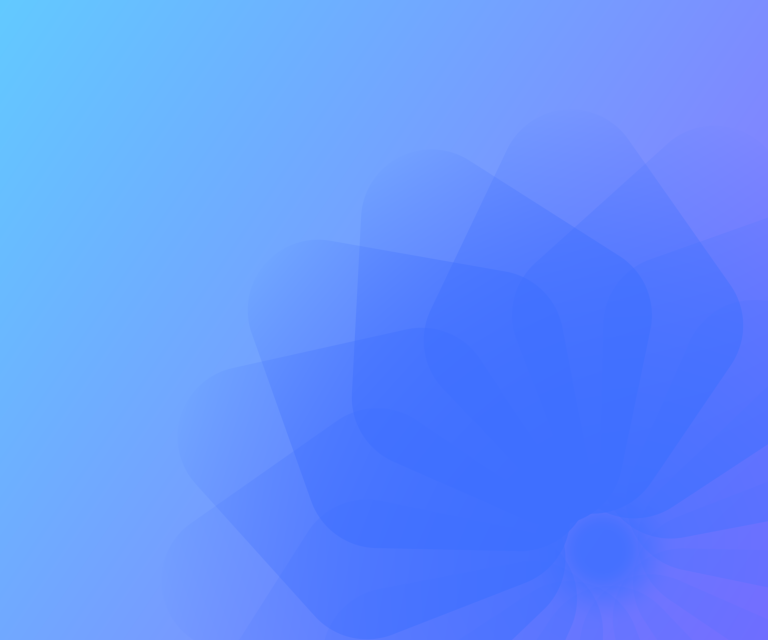
This background is drawn by a Shadertoy shader. Its source:

```glsl
#define PETALS 16
#define CENTER vec2(0.940, 0.141)
#define FIRST_AXIS 2.047
#define STRONG_AXIS 2.18
#define PETAL_LENGTH 0.70
#define CORNER_RADIUS 0.110
#define FADE_POWER 0.8
#define MIN_STRENGTH 0.14
#define PETAL_BLUE vec3(0.245, 0.435, 1.0)
#define SKY_CYAN vec3(0.385, 0.790, 1.0)
#define SKY_SLOPE vec3(0.100, -0.235, 0.0)

const float TAU = 6.2831853;

float segmentDistance(vec2 p, vec2 a, vec2 b) {
    vec2 ab = b - a;
    return length(p - a - ab * clamp(dot(p - a, ab) / dot(ab, ab), 0.0, 1.0));
}

// Positive on the left of the line from a to b
float sideOf(vec2 p, vec2 a, vec2 b) {
    return (b.x - a.x) * (p.y - a.y) - (b.y - a.y) * (p.x - a.x);
}

// Rounded kite lying along the x axis
float petalDistance(vec2 p) {
    p.y = abs(p.y);
    vec2 root = vec2(0.167, 0.0);
    vec2 shoulder = vec2(0.340, 0.140);
    vec2 tip = vec2(0.580, 0.0);
    float d = min(segmentDistance(p, root, shoulder),
                  segmentDistance(p, shoulder, tip));
    bool inside = sideOf(p, root, shoulder) < 0.0 && sideOf(p, shoulder, tip) < 0.0;
    return (inside ? -d : d) - CORNER_RADIUS;
}

void mainImage(out vec4 fragColor, in vec2 fragCoord) {
    vec2 p = fragCoord / iResolution.y;
    float edge = 0.8 / iResolution.y;

    // Diagonal sky gradient
    float across = fragCoord.x / iResolution.x + 0.557 * (1.0 - p.y);
    vec3 color = SKY_CYAN + SKY_SLOPE * across;

    // Translucent petals, fading towards their tips
    vec2 fromCenter = p - CENTER;
    for (int i = 0; i < PETALS; i++) {
        float angle = FIRST_AXIS + TAU * float(i) / float(PETALS);
        vec2 axis = vec2(cos(angle), sin(angle));
        vec2 local = vec2(dot(fromCenter, axis),
                          dot(fromCenter, vec2(-axis.y, axis.x)));
        float facing = 0.5 + 0.5 * cos(angle - STRONG_AXIS);
        float strength = mix(MIN_STRENGTH, 1.0, facing * facing);
        float fade = pow(clamp(1.0 - local.x / PETAL_LENGTH, 0.0, 1.0), FADE_POWER);
        float cover = 1.0 - smoothstep(-edge, edge, petalDistance(local));
        color = mix(color, PETAL_BLUE, cover * fade * strength);
    }

    // Soft blue core that closes the gap between petal roots
    float core = 1.0 - smoothstep(0.03, 0.12, length(fromCenter));
    color = mix(color, PETAL_BLUE, 0.9 * core);

    fragColor = vec4(color, 1.0);
}
```
